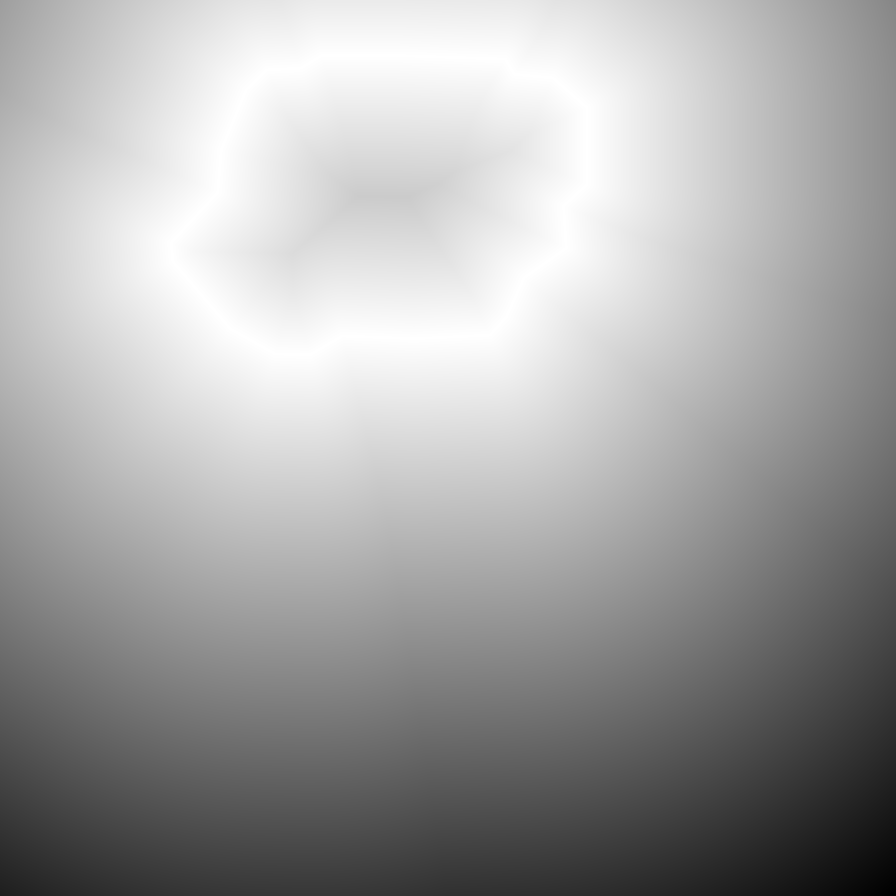
Reproduce this texture map procedurally as a WebGL 2 fragment shader.

```glsl
#version 300 es
precision highp float;
// Unsigned distance field around one closed, irregular outline.
// Brightness is white on the outline and falls off linearly with the
// distance to its nearest segment, both inside and outside.

#define REACH 0.768      // distance at which the glow turns black
#define PEAK 1.0         // brightness on the outline
#define CORNER_COUNT 24

uniform vec2 u_resolution;
out vec4 fragColor;

// Outline corners in canvas units, clockwise from the left tip
const vec2 corners[CORNER_COUNT] = vec2[CORNER_COUNT](
    vec2(0.191, 0.729), vec2(0.243, 0.785), vec2(0.247, 0.833),
    vec2(0.275, 0.900), vec2(0.298, 0.922), vec2(0.336, 0.924),
    vec2(0.359, 0.938), vec2(0.443, 0.938), vec2(0.564, 0.934),
    vec2(0.574, 0.917), vec2(0.617, 0.913), vec2(0.655, 0.880),
    vec2(0.655, 0.794), vec2(0.629, 0.770), vec2(0.632, 0.723),
    vec2(0.585, 0.690), vec2(0.565, 0.646), vec2(0.547, 0.626),
    vec2(0.462, 0.622), vec2(0.382, 0.625), vec2(0.346, 0.604),
    vec2(0.307, 0.605), vec2(0.257, 0.633), vec2(0.193, 0.708));

float segmentDistance(vec2 p, vec2 a, vec2 b) {
    vec2 edge = b - a;
    float along = clamp(dot(p - a, edge) / dot(edge, edge), 0.0, 1.0);
    return length(p - a - edge * along);
}

// Distance to the nearest segment of the closed outline
float outlineDistance(vec2 p) {
    float nearest = 10.0;
    vec2 previous = corners[CORNER_COUNT - 1];
    for (int i = 0; i < CORNER_COUNT; i++) {
        nearest = min(nearest, segmentDistance(p, previous, corners[i]));
        previous = corners[i];
    }
    return nearest;
}

void main() {
    vec2 uv = gl_FragCoord.xy / u_resolution;
    float glow = PEAK * clamp(1.0 - outlineDistance(uv) / REACH, 0.0, 1.0);
    fragColor = vec4(vec3(glow), 1.0);
}
```
